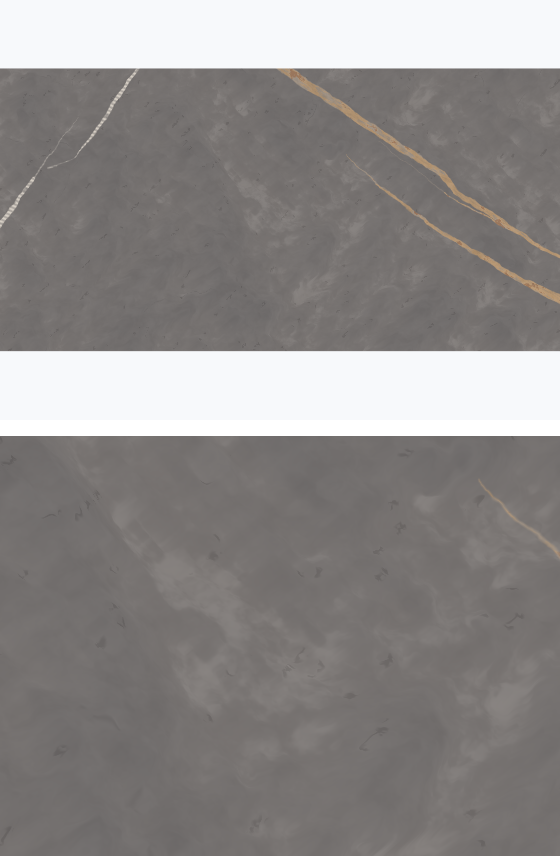
Top, the full canvas; bottom, a detail of the centre.
Give the GLSL for this texture, as a WebGL 1 fragment shader.

```glsl
precision highp float;
// Grey marble slab with tan and white diagonal veins on a pale backdrop.
uniform vec2 u_resolution;

const vec3 BACKDROP = vec3(0.968, 0.976, 0.984);
const vec3 STONE = vec3(0.460, 0.444, 0.438);
const vec3 TAN = vec3(0.75, 0.61, 0.45);
const vec3 ASH = vec3(0.61, 0.56, 0.51);
const vec3 RUST = vec3(0.58, 0.40, 0.28);
const vec3 CHALK = vec3(0.84, 0.81, 0.77);
const vec2 SLAB_Y = vec2(0.164, 0.837);

vec3 hash3(vec2 cell) {
  vec3 h = vec3(dot(cell, vec2(127.1, 311.7)), dot(cell, vec2(269.5, 183.3)),
                dot(cell, vec2(419.2, 371.9)));
  return fract(sin(h) * 43758.545);
}

// Smooth cellular noise: random cell values blended by distance.
float cells(vec2 p) {
  vec2 base = floor(p);
  float total = 0.0, weight = 0.0;
  for (int j = -1; j <= 1; j++) {
    for (int i = -1; i <= 1; i++) {
      vec2 cell = base + vec2(float(i), float(j));
      vec3 h = hash3(cell);
      vec2 d = cell + h.xy - p;
      float w = exp(-6.0 * dot(d, d));
      total += h.z * w;
      weight += w;
    }
  }
  return total / weight;
}

float layered(vec2 p) {
  float sum = 0.0, amp = 0.5;
  for (int i = 0; i < 4; i++) {
    sum += amp * (cells(p) - 0.5);
    p = mat2(1.6, 1.2, -1.2, 1.6) * p + 7.3;
    amp *= 0.6;
  }
  return sum;
}

// Sparse soft dots, one in some of the cells.
float specks(vec2 p, float share, float radius) {
  vec2 cell = floor(p);
  vec3 h = hash3(cell + 31.0);
  float d = length(p - cell - mix(vec2(0.3), vec2(0.7), h.xy));
  return step(1.0 - share, h.z) * (1.0 - smoothstep(0.3 * radius, radius, d));
}

// Tapered stroke from a to b with half-widths w.x and w.y.
float strand(vec2 p, vec2 a, vec2 b, vec2 w, float soft) {
  vec2 ab = b - a;
  float t = clamp(dot(p - a, ab) / dot(ab, ab), 0.0, 1.0);
  return 1.0 - smoothstep(-soft, soft, length(p - a - ab * t) - mix(w.x, w.y, t));
}

vec3 stone(vec2 p) {
  float cloud = layered(p * 9.0 + 0.6 * sin(p.yx * 11.0));
  float grain = layered(p * vec2(38.0, 46.0) + 3.0 * cloud);
  float light = 0.055 * cloud + 0.045 * grain;
  // Pale scuffs, dark pits and hairline cracks
  light += 0.035 * smoothstep(0.12, 0.38, cloud + 0.5 * grain);
  light -= 0.045 * specks(p * 42.0 + 2.0 * grain, 0.13, 0.22);
  float crack = 1.0 - smoothstep(0.0, 0.012, abs(cells(p * 5.0 + 0.5 * cloud) - 0.5));
  light -= 0.03 * crack * smoothstep(0.0, 0.25, grain);
  return STONE + light * vec3(1.0, 1.0, 0.98) + 0.008 * cloud * vec3(1.0, 0.0, -1.0);
}

float broadVein(vec2 p, float s) {
  float v = strand(p, vec2(0.664, 0.845), vec2(0.903, 0.684), vec2(0.011, 0.010), s);
  v = max(v, strand(p, vec2(0.903, 0.684), vec2(1.050, 0.587), vec2(0.010, 0.007), s));
  v = max(v, strand(p, vec2(1.050, 0.587), vec2(1.085, 0.545), vec2(0.007, 0.006), s));
  v = max(v, strand(p, vec2(1.085, 0.545), vec2(1.198, 0.468), vec2(0.006, 0.007), s));
  return max(v, strand(p, vec2(1.198, 0.468), vec2(1.340, 0.380), vec2(0.006, 0.003), s));
}

float lowerVein(vec2 p, float s) {
  float v = strand(p, vec2(0.825, 0.632), vec2(0.894, 0.563), vec2(0.0003, 0.002), s);
  v = max(v, strand(p, vec2(0.894, 0.563), vec2(0.990, 0.491), vec2(0.002, 0.0035), s));
  v = max(v, strand(p, vec2(0.990, 0.491), vec2(1.111, 0.410), vec2(0.0035, 0.005), s));
  v = max(v, strand(p, vec2(1.111, 0.410), vec2(1.215, 0.347), vec2(0.005, 0.007), s));
  v = max(v, strand(p, vec2(1.215, 0.347), vec2(1.340, 0.282), vec2(0.007, 0.010), s));
  return max(v, strand(p, vec2(1.060, 0.540), vec2(1.200, 0.459), vec2(0.001, 0.002), s));
}

float whiteVein(vec2 p, float s) {
  float v = strand(p, vec2(0.335, 0.845), vec2(0.281, 0.769), vec2(0.003, 0.005), s);
  v = max(v, strand(p, vec2(0.281, 0.769), vec2(0.226, 0.684), vec2(0.004, 0.003), s));
  v = max(v, strand(p, vec2(0.226, 0.684), vec2(0.174, 0.623), vec2(0.003, 0.0005), s));
  v = max(v, 0.6 * strand(p, vec2(0.174, 0.623), vec2(0.115, 0.600), vec2(0.0005, 0.002), s));
  v = max(v, 0.5 * strand(p, vec2(0.188, 0.722), vec2(0.078, 0.575), vec2(0.0, 0.002), s));
  return max(v, strand(p, vec2(0.078, 0.575), vec2(-0.010, 0.452), vec2(0.004, 0.006), s));
}

void main() {
  vec2 p = gl_FragCoord.xy / u_resolution.y;
  float soft = max(0.0016, 0.75 / u_resolution.y);
  vec2 bent = p + 0.010 * vec2(layered(p * 24.0), layered(p * 24.0 + 40.0));

  // Streaks run along the tan veins
  vec2 along = vec2(dot(p, vec2(0.83, -0.56)), dot(p, vec2(0.56, 0.83)));
  float streak = layered(along * vec2(28.0, 120.0));
  float blotch = layered(along * vec2(45.0, 75.0) + 9.0);
  float ashen = smoothstep(-0.10, 0.25, streak + 0.25 * (0.98 - p.x));
  vec3 tan_ = mix(TAN, ASH, ashen) + 0.12 * blotch;
  tan_ = mix(tan_, RUST, 0.7 * smoothstep(0.12, 0.3, blotch));

  vec3 color = stone(p);
  float thread = strand(bent, vec2(0.900, 0.665), vec2(1.060, 0.540), vec2(0.0004, 0.001), soft);
  color = mix(color, ASH, 0.45 * thread);
  float tanCover = max(broadVein(bent, soft), lowerVein(bent, soft));
  color = mix(color, tan_, tanCover * clamp(0.9 + 0.7 * streak, 0.45, 1.0));

  // Chalky veins broken by fine slanted hatching
  float hatch = 0.78 + 0.22 * sin(dot(p, vec2(260.0, 640.0)));
  float broken = smoothstep(-0.28, 0.0, layered(p * 45.0 + 17.0));
  color = mix(color, CHALK, whiteVein(bent, soft) * hatch * mix(0.45, 1.0, broken));

  float slab = smoothstep(-soft, soft, p.y - SLAB_Y.x) * smoothstep(-soft, soft, SLAB_Y.y - p.y);
  gl_FragColor = vec4(mix(BACKDROP, color, slab), 1.0);
}
```
